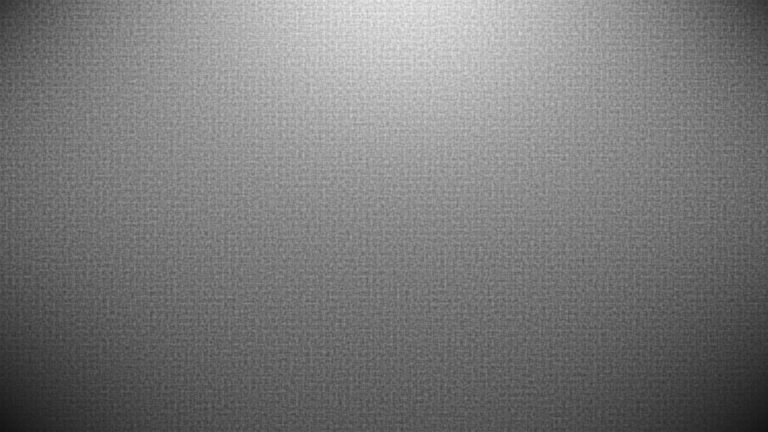
This background is drawn by a WebGL 2 fragment shader. Its source:

```glsl
#version 300 es
precision highp float;
// Grey woven cloth under a soft lamp at the top centre. A vertical ramp and
// a wide glow set the light, a vignette darkens the sides and corners, and
// a fine thread grid with stretched gradient noise gives the fabric grain.

uniform vec2 u_resolution;
out vec4 fragColor;

// Pseudo-random direction for a lattice point
vec2 randomGradient(vec2 cell) {
    vec3 p = fract(cell.xyx * vec3(0.1031, 0.1030, 0.0973));
    p += dot(p, p.yzx + 33.33);
    float angle = 6.2832 * fract((p.x + p.y) * p.z);
    return vec2(cos(angle), sin(angle));
}

float gradientNoise(vec2 p) {
    vec2 i = floor(p), f = fract(p);
    vec2 u = f * f * f * (f * (f * 6.0 - 15.0) + 10.0);
    vec2 e = vec2(1.0, 0.0);
    float low = mix(dot(randomGradient(i), f),
                    dot(randomGradient(i + e.xy), f - e.xy), u.x);
    float high = mix(dot(randomGradient(i + e.yx), f - e.yx),
                     dot(randomGradient(i + e.xx), f - e.xx), u.x);
    return mix(low, high, u.y);
}

// Broad light over the cloth; uv runs from 0 to 1
float lighting(vec2 uv) {
    float ramp = 0.34 + 0.36 * uv.y;
    vec2 fromLamp = (uv - vec2(0.53, 1.02)) / vec2(0.21, 0.36);
    float glow = 0.15 * exp(-dot(fromLamp, fromLamp));

    vec2 centred = abs(2.0 * uv - vec2(1.0, 1.04));
    float side = pow(centred.x, 2.5);
    float vignette = 1.0 - side * (0.27 + 0.47 * centred.y * centred.y);
    return (ramp + glow) * vignette;
}

// Signed relief of the cloth; p is in canvas heights
float weave(vec2 p) {
    // Thin bright threads on a regular grid, uneven along their length
    vec2 threads = pow(0.5 + 0.5 * cos(6.2832 * p * 64.0), vec2(3.0));
    vec2 wear = vec2(gradientNoise(p * vec2(64.0, 24.0)),
                     gradientNoise(p * vec2(24.0, 64.0) + 71.0));
    float grid = dot(threads - 0.31, 0.5 + 0.6 * wear);

    // Short fibres running both ways
    float fibres = gradientNoise(p * vec2(110.0, 210.0) + 13.0)
                 + gradientNoise(p * vec2(210.0, 110.0) + 157.0);
    return 0.055 * grid + 0.09 * fibres;
}

void main() {
    vec2 uv = gl_FragCoord.xy / u_resolution;
    vec2 p = gl_FragCoord.xy / u_resolution.y;
    float light = lighting(uv);
    float grey = light + weave(p) * smoothstep(0.0, 0.45, light);
    fragColor = vec4(vec3(clamp(grey, 0.0, 1.0)), 1.0);
}
```
